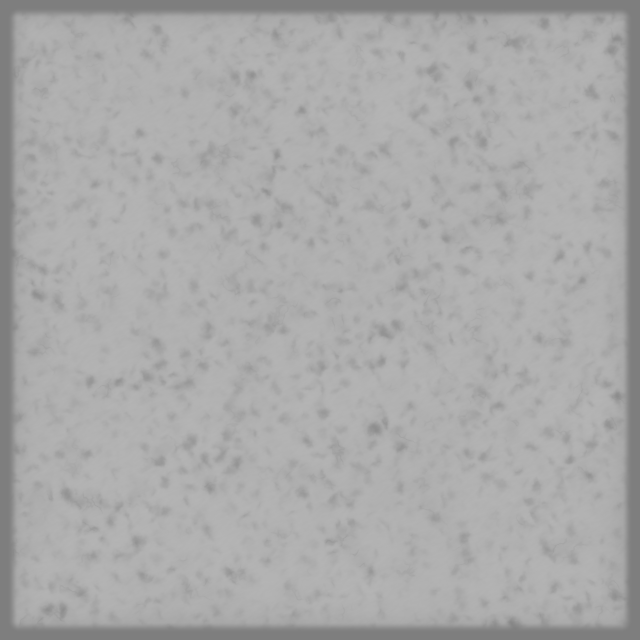
Give the GLSL for this texture, as a WebGL 1 fragment shader.

```glsl
precision highp float;
// Pale grey speckled stone tile with soft dark flecks and a blurred darker rim.

uniform vec2 u_resolution;

const float STONE_TONE = 0.699;
const float RIM_TONE = 0.495;
const float TAU = 6.2831853;

vec2 hash2(vec2 cell) {
  vec3 q = fract(vec3(cell.xyx) * vec3(0.1031, 0.1030, 0.0973));
  q += dot(q, q.yzx + 33.33);
  return fract((q.xx + q.yz) * q.zy);
}

// Layered sines, roughly -1 to 1, used for clouds, grain and bending.
float waves(vec2 p) {
  float sum = 0.0;
  float gain = 0.5;
  for (int i = 0; i < 4; i++) {
    sum += gain * sin(p.x + 1.7 * sin(p.y * 0.8 + float(i))) * cos(p.y + 1.3 * sin(p.x * 0.7));
    p = mat2(1.2, 1.4, -1.4, 1.2) * p + 2.3;
    gain *= 0.55;
  }
  return sum;
}

// Coordinates along and across a direction.
vec2 turn(vec2 p, float angle) {
  vec2 axis = vec2(cos(angle), sin(angle));
  return vec2(dot(p, axis), dot(p, vec2(-axis.y, axis.x)));
}

// Cellular flecks: one soft ellipse per cell, mostly faint, a few strong.
// radii holds the half length and half width in cells; spread is the range of angles.
float flecks(vec2 p, vec2 radii, float tilt, float spread, float rarity, float seed) {
  vec2 cell = floor(p);
  float sum = 0.0;
  for (int y = -1; y <= 1; y++) {
    for (int x = -1; x <= 1; x++) {
      vec2 id = cell + vec2(float(x), float(y));
      vec2 place = hash2(id + seed);
      vec2 look = hash2(id + seed + 57.0);
      vec2 local = turn(p - id - place, tilt + (look.x - 0.5) * spread) / radii;
      sum += pow(look.y, rarity) * exp(-dot(local, local));
    }
  }
  return sum;
}

// Soft threads along the zero lines of the layered sines.
float threads(vec2 p, float width) {
  float height = waves(p) / width;
  return exp(-height * height);
}

// Distance inward from the canvas edge, with rounded corners.
float insideDistance(vec2 uv, float corner) {
  vec2 q = abs(uv - 0.5) - 0.5 + corner;
  return corner - length(max(q, 0.0)) - min(max(q.x, q.y), 0.0);
}

void main() {
  vec2 uv = gl_FragCoord.xy / u_resolution;

  // Bend the domain coarsely, then finely, so flecks fray into wisps.
  vec2 coarse = vec2(waves(uv * 90.0), waves(uv.yx * 90.0 + 11.0));
  vec2 fine = vec2(waves(uv * 230.0 + 5.0), waves(uv.yx * 230.0 + 19.0));
  vec2 p = uv + 0.005 * coarse + 0.0016 * fine;
  float density = clamp(1.0 + 0.8 * waves(uv * 21.0 + 4.0), 0.4, 1.7);

  // Broad halos, dark blots, wisps, linking threads and a faint slanted grain.
  float halos = flecks(p * 27.0, vec2(0.45, 0.34), 0.6, TAU, 2.5, 411.0);
  float blots = flecks(p * 41.0, vec2(0.34, 0.28), 0.0, TAU, 5.0, 3.0);
  float wisps = flecks(p * 62.0, vec2(0.47, 0.28), 0.4, 3.4, 2.6, 131.0);
  float links = threads(uv * 62.0 + 3.0, 0.1) * smoothstep(0.15, 0.75, halos + wisps * 0.5);
  float grain = waves(turn(uv, 0.5) * vec2(150.0, 330.0));
  float stain = density * (0.026 * halos + 0.145 * blots + 0.054 * wisps + 0.03 * links);

  float stone = STONE_TONE + 0.009 * waves(uv * 9.0 + 7.0) + 0.007 * grain;
  stone -= 0.2 * (1.0 - exp(-stain / 0.2));

  // Blurred rim with a gentle shade reaching into the tile.
  float edge = insideDistance(uv, 0.03);
  stone -= 0.06 * exp(-max(edge - 0.018, 0.0) / 0.017);
  float tone = mix(RIM_TONE, stone, smoothstep(0.012, 0.028, edge));

  gl_FragColor = vec4(vec3(tone), 1.0);
}
```
